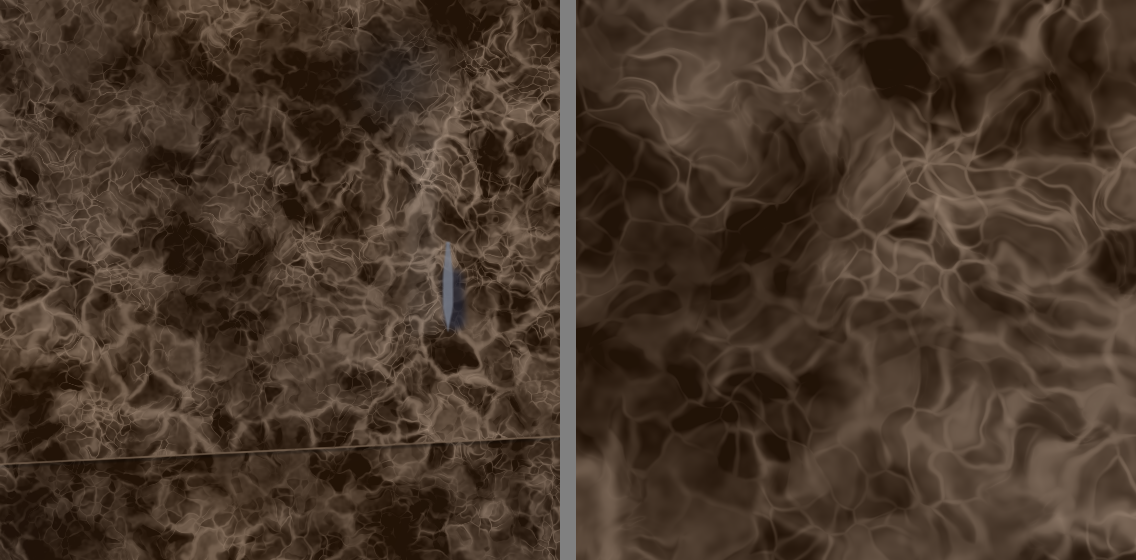
Left: the whole. Right: its middle third, enlarged.
Reproduce this texture procedurally as a WebGL 2 fragment shader.

```glsl
#version 300 es
precision highp float;

uniform vec2 u_resolution;
out vec4 outColor;

#define DARK_BROWN vec3(0.185, 0.125, 0.078)
#define PALE_BEIGE vec3(0.53, 0.45, 0.385)
#define BASE_TONE 0.27
#define CLOUD_GAIN 0.95
#define VEIN_GAIN 0.36
#define CLAST_GAIN 0.24
#define FIBRE_GAIN 0.30
#define JOINT_WIDTH 0.0016
#define STREAK_COUNT 9

float hash(vec2 p) {
    vec3 q = fract(vec3(p.xyx) * 0.1031);
    q += dot(q, q.yzx + 33.33);
    return fract((q.x + q.y) * q.z);
}

vec2 hash2(vec2 p) {
    return vec2(hash(p), hash(p + 71.7));
}

float noise(vec2 p) {
    vec2 i = floor(p), f = fract(p);
    f = f * f * (3.0 - 2.0 * f);
    return mix(mix(hash(i), hash(i + vec2(1, 0)), f.x),
               mix(hash(i + vec2(0, 1)), hash(i + 1.0), f.x), f.y);
}

float fbm(vec2 p) {
    float sum = 0.0, amp = 0.52;
    for (int i = 0; i < 5; i++) {
        sum += amp * noise(p);
        p = mat2(1.6, 1.2, -1.2, 1.6) * p + 13.7;
        amp *= 0.5;
    }
    return sum;
}

// Cellular pattern: x = gap between the two nearest seeds, y = cell id
vec2 cells(vec2 p) {
    vec2 base = floor(p);
    float near = 9.0, next = 9.0, id = 0.0;
    for (int y = -1; y <= 1; y++)
    for (int x = -1; x <= 1; x++) {
        vec2 cell = base + vec2(x, y);
        float d = length(cell + hash2(cell) - p);
        if (d < near) { next = near; near = d; id = hash(cell + 5.3); }
        else next = min(next, d);
    }
    return vec2(next - near, id);
}

float segment(vec2 p, vec2 a, vec2 b) {
    vec2 ab = b - a;
    return length(p - a - ab * clamp(dot(p - a, ab) / dot(ab, ab), 0.0, 1.0));
}

// Soft-edged box mask
float softBox(vec2 p, vec2 centre, vec2 halfSize, float blur) {
    vec2 d = smoothstep(halfSize + blur, halfSize - blur, abs(p - centre));
    return d.x * d.y;
}

// Lightness of the stone: 0 = dark clast, 1 = pale vein
float stoneTone(vec2 p) {
    vec2 q = p + 0.075 * (vec2(fbm(p * 9.0), fbm(p * 9.0 + 31.0)) - 0.5)
               + 0.016 * (vec2(noise(p * 46.0), noise(p * 46.0 + 57.0)) - 0.5);
    float matrix = smoothstep(0.32, 0.66, fbm(p * 5.0 + 4.0));
    float tone = BASE_TONE + CLOUD_GAIN * (fbm(q * 15.0) - 0.5) + 0.2 * (matrix - 0.5);

    // Clasts outlined by veins, at three sizes
    float scale = 12.0, gain = 1.0;
    for (int i = 0; i < 3; i++) {
        vec2 c = cells(q * scale + float(i) * 19.0);
        float presence = smoothstep(0.38, 0.72, noise(p * scale * 0.45 + float(i) * 23.0));
        float vein = 1.0 - smoothstep(0.0, 0.2, c.x);
        float clast = smoothstep(0.06, 0.34, c.x) * smoothstep(0.5, 0.75, c.y);
        tone += gain * (VEIN_GAIN * vein * presence * (0.5 + matrix) - CLAST_GAIN * clast);
        scale *= 2.1;
        gain *= 0.85;
    }

    // Thin fibres crossing the matrix
    float ridge = 1.0 - abs(2.0 * fbm(q * 19.0 + 80.0) - 1.0);
    tone += FIBRE_GAIN * pow(ridge, 14.0) * matrix;

    // Steep pale streaks
    for (int i = 0; i < STREAK_COUNT; i++) {
        vec2 start = hash2(vec2(i, 3.0));
        vec2 run = vec2(0.02 + 0.06 * hash(vec2(i, 8.0)), 0.12);
        float d = segment(q, start, start + run);
        tone += 0.28 * smoothstep(0.007, 0.0, d) * smoothstep(0.25, 0.6, noise(p * 40.0));
    }
    return tone + 0.14 * (noise(p * 150.0) - 0.5);
}

void main() {
    vec2 uv = gl_FragCoord.xy / u_resolution;

    // Two slabs parted by a slightly tilted joint
    float joint = uv.y - 0.171 - 0.05 * uv.x;
    float lower = step(joint, 0.0);
    float tone = stoneTone(uv + lower * vec2(3.7, 1.9));
    tone -= 0.11 * smoothstep(0.45, 1.0, uv.x) * smoothstep(0.1, 0.7, uv.y);
    tone = max(tone, -0.16);
    tone = tone > 0.7 ? 0.7 + 0.5 * (tone - 0.7) : tone;
    vec3 color = mix(DARK_BROWN, PALE_BEIGE, tone);
    color += vec3(0.016, 0.003, -0.014) * (2.0 * fbm(uv * 3.0 + 9.0) - 0.9) * (1.0 - 0.6 * uv.x);

    float px = 0.7 / u_resolution.y;
    color *= 1.0 - 0.3 * smoothstep(0.006, 0.0, abs(joint + 0.004));
    float line = 1.0 - smoothstep(JOINT_WIDTH - px, JOINT_WIDTH + px, abs(joint));
    color = mix(color, vec3(0.47, 0.39, 0.32), line * (0.6 + 0.3 * noise(uv * 30.0)));

    // Dim reflections on the polish
    float shade = exp(-dot((uv - vec2(0.71, 0.86)) * vec2(14, 13), (uv - vec2(0.71, 0.86)) * vec2(14, 13)));
    color = mix(color, vec3(0.13, 0.115, 0.115), 0.6 * shade);
    color += vec3(0.06, 0.065, 0.07) * softBox(uv, vec2(0.755, 0.58), vec2(0.028, 0.18), 0.012);
    color += vec3(0.045) * softBox(uv, vec2(0.703, 0.6), vec2(0.014, 0.13), 0.012);

    // Small bright glint with a dark blue rim
    color = mix(color, vec3(0.11, 0.12, 0.18), 0.75 * smoothstep(0.03, 0.008, segment(uv, vec2(0.812, 0.43), vec2(0.808, 0.5))));
    float taper = 0.009 * smoothstep(0.4, 0.46, uv.y) * (1.0 - 0.6 * smoothstep(0.5, 0.57, uv.y));
    color = mix(color, vec3(0.47, 0.49, 0.54), 0.85 * softBox(uv, vec2(0.8, 0.488), vec2(taper, 0.08), 0.003));

    outColor = vec4(clamp(color, 0.0, 1.0), 1.0);
}
```
